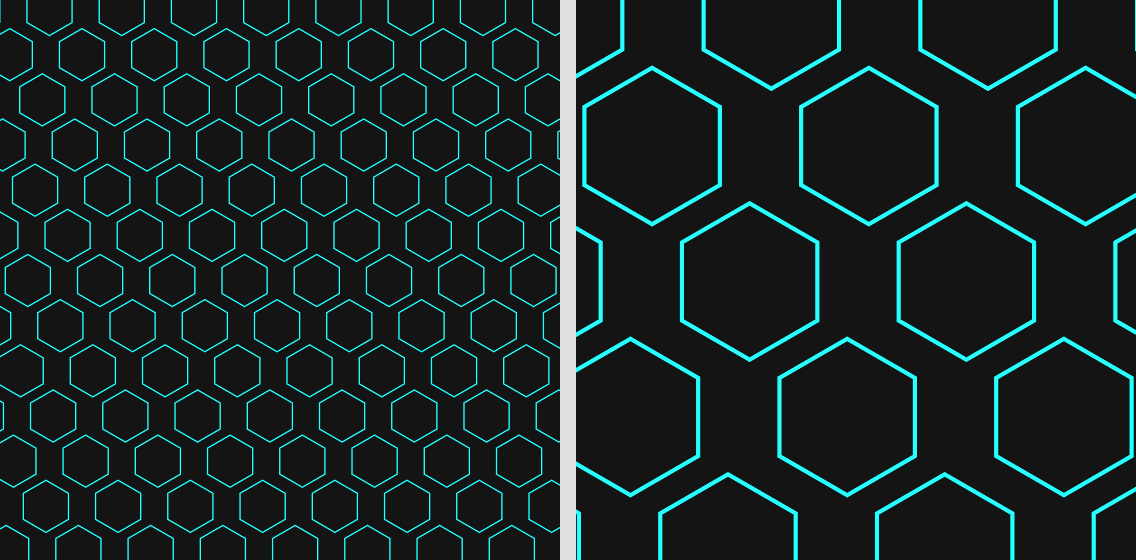
Left: the whole. Right: its middle third, enlarged.
Write a Shadertoy shader that draws this pattern.

```glsl
const vec3 BACKGROUND = vec3(0.077);
const vec3 LINE_COLOR = vec3(0.16, 1.0, 1.0);

const vec2 PITCH = vec2(0.129, 0.08065);   // column and row spacing
const vec2 ANCHOR = vec2(0.4367, 0.4991);  // centre of one hexagon
const float ROW_SHIFT = 0.45;              // sideways slip per row, in columns
const float APOTHEM = 0.0403;
const float LINE_WIDTH = 0.00254;

// Signed distance to a pointy-topped hexagon with mitred corners
float hexagonDistance(vec2 p, float apothem) {
    p = abs(p);
    return max(p.x, dot(p, vec2(0.5, 0.8660254))) - apothem;
}

// Distance to the nearest outline in a skewed lattice of hexagons
float latticeOutline(vec2 p, vec2 pitch, float rowShift, float apothem) {
    float nearestRow = round(p.y / pitch.y);
    float d = 1.0;
    // Tips reach into the neighbouring rows
    for (int i = -1; i <= 1; i++) {
        float row = nearestRow + float(i);
        vec2 local = p - vec2(-rowShift * row * pitch.x, row * pitch.y);
        local.x -= pitch.x * round(local.x / pitch.x);
        d = min(d, abs(hexagonDistance(local, apothem)));
    }
    return d;
}

// Share of a pixel covered by a line of the given width
float lineCoverage(float d, float width, float pixel) {
    return clamp((0.5 * (width + pixel) - d) / pixel, 0.0, 1.0);
}

void mainImage(out vec4 fragColor, in vec2 fragCoord) {
    float pixel = 1.0 / iResolution.y;
    vec2 uv = fragCoord * pixel;

    float d = latticeOutline(uv - ANCHOR, PITCH, ROW_SHIFT, APOTHEM);
    float coverage = lineCoverage(d, LINE_WIDTH, pixel);

    // Lines fade through black, leaving a thin dark fringe
    vec3 color = mix(BACKGROUND, LINE_COLOR * coverage, smoothstep(0.0, 0.06, coverage));
    fragColor = vec4(color, 1.0);
}
```
